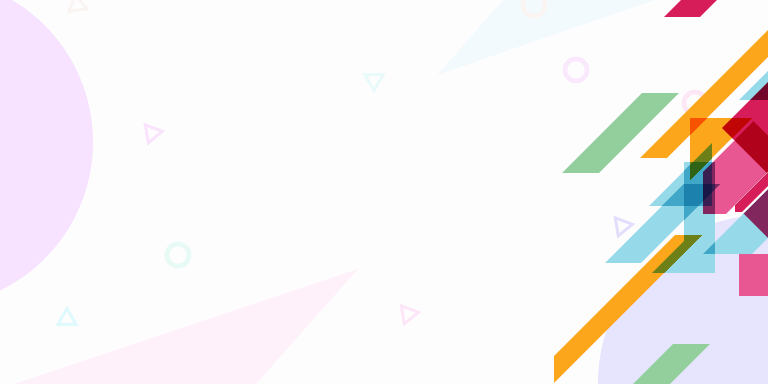
Give the GLSL for this background, as a Shadertoy shader.

```glsl
#define UNITS 384.0
#define PAPER vec3(0.992, 0.992, 0.994)
#define ORANGE vec3(0.99, 0.65, 0.11)
#define GREEN vec3(0.573, 0.81, 0.61)
#define BLUE vec3(0.59, 0.85, 0.91)
#define PINK vec3(0.91, 0.34, 0.57)
#define CRIMSON vec3(0.84, 0.11, 0.35)
#define OVERPRINT 0.6
#define MARK_RADIUS 13.5
#define RING_RADIUS 11.0
#define STROKE 1.5

const vec2 ANY = vec2(-2000.0, 2000.0);
vec2 pos;
float pixel;
vec3 ink = vec3(1.0);
float inkCover = 0.0;

float fill(float d) {
    return 1.0 - smoothstep(-0.5 * pixel, 0.5 * pixel, d);
}

// Distance of a value outside a range
float outside(float v, vec2 range) {
    return max(range.x - v, v - range.y);
}

// Overprint a block cut by x, y and the two diagonals x - y, x + y
void lay(vec3 tint, vec2 xs, vec2 ys, vec2 rising, vec2 falling) {
    float straight = max(outside(pos.x, xs), outside(pos.y, ys));
    float slanted = max(outside(pos.x - pos.y, rising), outside(pos.x + pos.y, falling));
    float cover = fill(max(straight, slanted * 0.7071));
    vec3 printed = ink * pow(tint, vec3(1.0 + OVERPRINT * inkCover));
    ink = mix(ink, printed, inkCover > 0.0 ? cover : 1.0 * step(0.001, cover));
    inkCover = max(inkCover, cover);
}

float edge(vec2 a, vec2 b) {
    vec2 e = normalize(b - a);
    return dot(pos - a, vec2(e.y, -e.x));
}

// Corners run counterclockwise
float triangle(vec2 a, vec2 b, vec2 c) {
    return max(edge(a, b), max(edge(b, c), edge(c, a)));
}

float evenTriangle(vec2 q, float angle) {
    float d = -1e4;
    for (int k = 0; k < 3; k++) {
        float a = angle + 2.0944 * float(k);
        d = max(d, -dot(q, vec2(cos(a), sin(a))));
    }
    return d - 0.5 * MARK_RADIUS;
}

vec3 paleBackdrop() {
    vec3 col = PAPER;
    col = mix(col, vec3(0.97, 0.89, 1.0), fill(length(pos - vec2(-72, 242)) - 165.0));
    col = mix(col, vec3(0.906, 0.898, 0.996), fill(length(pos - vec2(766, 1)) - 168.0));
    col = mix(col, vec3(0.996, 0.945, 0.98), fill(triangle(vec2(14, 0), vec2(256, 0), vec2(358, 115))));
    col = mix(col, vec3(0.953, 0.98, 0.996), fill(triangle(vec2(437, 309), vec2(655, 384), vec2(503, 384))));
    return col;
}

// Outlined marks: x, y, angle; six triangles, then four rings
vec3 addMarks(vec3 col) {
    vec3 marks[10] = vec3[10](
        vec3(77, 379, -0.37), vec3(152, 251, 0.17), vec3(374, 304, -1.571),
        vec3(67, 65, 1.571), vec3(408, 70, 0.16), vec3(622, 158, 0.16),
        vec3(534, 379, 0), vec3(576, 314, 0), vec3(178, 129, 0), vec3(695, 281, 0));
    vec3 tints[10] = vec3[10](
        vec3(0.98, 0.96, 0.95), vec3(0.98, 0.89, 0.99), vec3(0.91, 0.98, 0.98),
        vec3(0.87, 0.98, 0.99), vec3(0.99, 0.90, 0.97), vec3(0.89, 0.87, 0.99),
        vec3(0.98, 0.96, 0.95), vec3(0.98, 0.91, 0.99), vec3(0.91, 0.98, 0.96),
        vec3(0.99, 0.91, 0.96));
    for (int i = 0; i < 10; i++) {
        vec2 q = pos - marks[i].xy;
        float d = i < 6 ? abs(evenTriangle(q, marks[i].z) + STROKE) - STROKE
                        : abs(length(q) - RING_RADIUS) - 1.6 * STROKE;
        col = mix(col, tints[i], fill(d));
    }
    return col;
}

void layBlocks() {
    // Long bars
    lay(ORANGE, ANY, vec2(226, 2000), vec2(414, 441), ANY);
    lay(ORANGE, vec2(554, 2000), vec2(-50, 149), vec2(526, 553), ANY);
    lay(GREEN, ANY, vec2(211, 291), vec2(351, 388), ANY);
    lay(GREEN, ANY, vec2(-50, 40), vec2(633, 670), ANY);
    lay(CRIMSON, ANY, vec2(367, 2000), vec2(297, 333), ANY);
    lay(ORANGE, vec2(690, 2000), vec2(-50, 266), vec2(-2000, 486), ANY);
    // Blue cluster
    lay(BLUE, ANY, vec2(121, 200), vec2(484, 520), ANY);
    lay(BLUE, vec2(-50, 712), vec2(178, 2000), vec2(471, 2000), ANY);
    lay(BLUE, vec2(684, 715), vec2(111, 222), ANY, ANY);
    lay(BLUE, vec2(652, 684), vec2(111, 2000), vec2(541, 2000), ANY);
    lay(BLUE, vec2(703, 2000), vec2(130, 195), vec2(573, 622), ANY);
    lay(BLUE, vec2(739, 2000), vec2(284, 2000), vec2(455, 2000), ANY);
    // Pink and crimson cluster
    lay(PINK, vec2(703, 2000), vec2(170, 2000), vec2(491, 556), vec2(-2000, 1016));
    lay(CRIMSON, ANY, ANY, vec2(466, 556), vec2(978, 2000));
    lay(CRIMSON, vec2(735, 2000), vec2(172, 2000), vec2(556, 570), ANY);
    lay(PINK, ANY, vec2(146, 2000), vec2(573, 2000), vec2(914, 2000));
    lay(PINK, vec2(739, 2000), vec2(88, 130), ANY, ANY);
}

void mainImage(out vec4 fragColor, in vec2 fragCoord) {
    pixel = UNITS / iResolution.y;
    pos = fragCoord * pixel;
    vec3 col = addMarks(paleBackdrop());
    layBlocks();
    fragColor = vec4(mix(col, ink, inkCover), 1.0);
}
```
